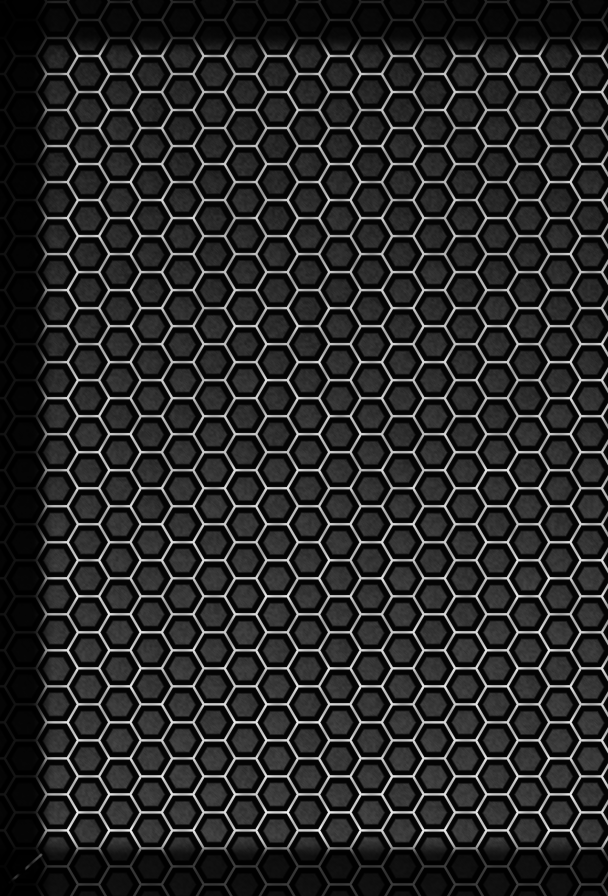
A WebGL 1 fragment shader for this pattern:

```glsl
precision highp float;
// A dark metal honeycomb: thin silver hexagon mesh over black wells with grey hexagonal floors.
// Two staggered lattices give the nearest cell; hexagon distances shape the wires and floors,
// noise adds wear, and a soft shadow frames the left, top and bottom sides.

uniform vec2 u_resolution;

float hash(vec2 p) {
  vec3 h = fract(vec3(p.xyx) * 0.1031);
  h += dot(h, h.yzx + 33.33);
  return fract((h.x + h.y) * h.z);
}

float noise(vec2 p) {
  vec2 i = floor(p), f = fract(p);
  f = f * f * (3.0 - 2.0 * f);
  return mix(mix(hash(i), hash(i + vec2(1.0, 0.0)), f.x),
             mix(hash(i + vec2(0.0, 1.0)), hash(i + 1.0), f.x), f.y);
}

// Flat-topped hexagon measure: 0.5 on the border of a unit-high cell
float hexRadius(vec2 p) {
  p = abs(p);
  return max(p.y, dot(p, vec2(0.866, 0.5)));
}

float segmentDistance(vec2 p, vec2 a, vec2 b) {
  vec2 d = b - a;
  return length(p - a - d * clamp(dot(p - a, d) / dot(d, d), 0.0, 1.0));
}

void main() {
  // Height is one unit, with y running downward
  vec2 q = gl_FragCoord.xy / u_resolution.y;
  q.y = 1.0 - q.y;
  vec2 p = (q - vec2(0.2741, 0.3841)) / vec2(0.0405, 0.0402);
  float pixel = 1.0 / (0.0402 * u_resolution.y);

  // Nearest centre of the two staggered lattices
  vec2 period = vec2(1.732, 1.0);
  vec2 a = mod(p + 0.5 * period, period) - 0.5 * period;
  vec2 b = mod(p, period) - 0.5 * period;
  vec2 cell = dot(a, a) < dot(b, b) ? a : b;
  vec2 id = floor((p - cell) * vec2(1.1547, 2.0) + 0.5);
  float vary = hash(id + 80.0);

  // Black well with a faint bevel glow
  float r = hexRadius(cell);
  float shade = 0.014 + 0.03 * smoothstep(0.40, 0.48, r);

  // Grey floor: slight shift, lit from below, finely brushed
  vec2 shift = vec2(0.012, 0.01) * (vec2(vary, hash(id + 17.0)) * 2.0 - 1.0);
  vec2 f = cell - shift + vec2(0.015, -0.01);
  float grain = noise(p * 13.0) - 0.5 + 0.6 * (noise(vec2(p.x + p.y, p.y - p.x) * vec2(9.0, 26.0)) - 0.5);
  float ground = mix(0.155, 0.225, smoothstep(0.05, 0.85, q.y));
  ground += 0.05 * f.y - 0.03 * f.x + 0.05 * grain + 0.025 * (vary - 0.5);
  float floorMask = 1.0 - smoothstep(-0.5, 0.5, (hexRadius(f) - 0.32) / max(pixel, 0.07));
  shade = mix(shade, ground, floorMask);

  // Silver wire, brighter at the joints and toward the bottom
  float joint = smoothstep(0.47, 0.56, length(cell));
  float silver = mix(0.56, 0.72, q.y) + 0.16 * joint + 0.18 * (noise(p * 2.3 + 40.0) - 0.5);
  float wire = 1.0 - smoothstep(-0.6, 0.6, (0.5 - r - 0.034) / max(pixel, 0.03));
  shade = mix(shade, silver, wire);

  // Shadowed frame on three sides
  float light = mix(0.09, 1.0, smoothstep(0.036, 0.062, q.x));
  light *= mix(0.2, 1.0, smoothstep(0.038, 0.062, q.y));
  light *= mix(0.26, 1.0, 1.0 - smoothstep(0.935, 0.957, q.y));
  shade *= light;

  // Broken scratch in the lower left corner
  float scratch = segmentDistance(q, vec2(0.011, 0.985), vec2(0.046, 0.954));
  float broken = smoothstep(0.35, 0.75, noise(q * 130.0));
  shade += 0.28 * broken * (1.0 - smoothstep(0.0004, 0.0022, scratch));

  gl_FragColor = vec4(vec3(clamp(shade, 0.0, 1.0)), 1.0);
}
```
